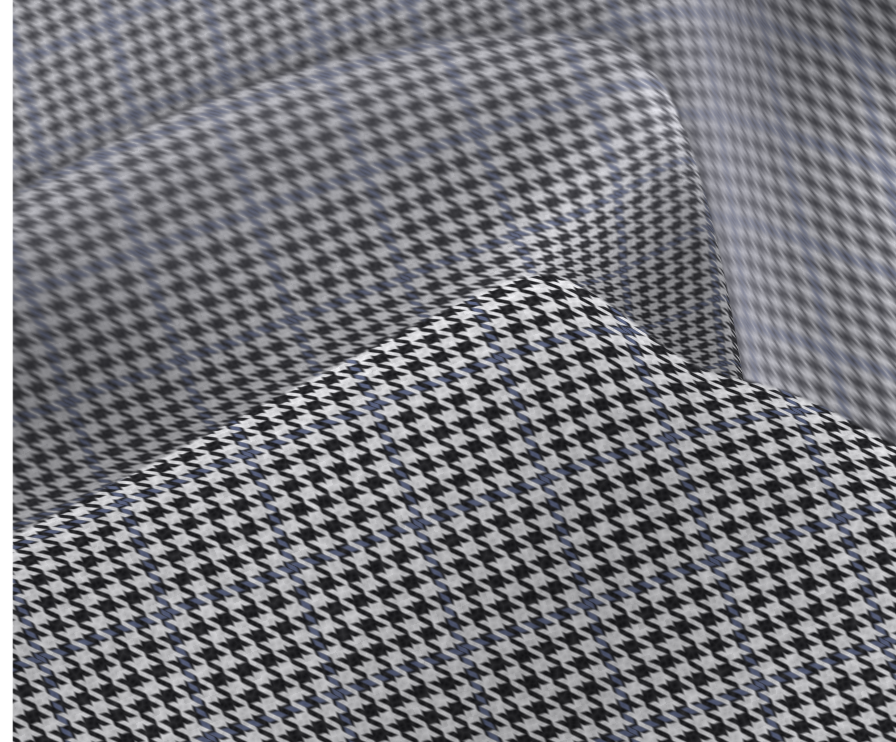
Give the GLSL for this texture, as a WebGL 2 fragment shader.

```glsl
#version 300 es
precision highp float;

uniform vec2 u_resolution;
out vec4 outColor;

#define PITCH 0.036
#define TILT 0.34
#define PANE 5.0
#define MARGIN 0.0173
#define FLECK 0.2
#define DARK vec3(0.125, 0.125, 0.135)
#define LIGHT vec3(0.71, 0.71, 0.72)
#define BLUE vec3(0.46, 0.51, 0.68)
#define HAZE vec3(0.50, 0.50, 0.54)

vec2 hash2(vec2 p) {
    p = vec2(dot(p, vec2(127.1, 311.7)), dot(p, vec2(269.5, 183.3)));
    return fract(sin(p) * 43758.545);
}

// Distance to the nearest scattered point
float cellular(vec2 p) {
    vec2 cell = floor(p), f = p - cell;
    float nearest = 1.0;
    for (int y = -1; y <= 1; y++)
        for (int x = -1; x <= 1; x++) {
            vec2 o = vec2(x, y);
            nearest = min(nearest, length(o + hash2(cell + o) - f));
        }
    return nearest;
}

// Soft square wave of period one
float wave(float x, float soft) {
    return smoothstep(-soft, soft, abs(fract(x) - 0.5) - 0.25);
}

float hump(float x, float center, float width) {
    float t = (x - center) / width;
    return exp(-t * t);
}

mat2 rotation(float a) {
    return mat2(cos(a), -sin(a), sin(a), cos(a));
}

// Thin line along every pane edge
float paneLine(float x, float soft) {
    float d = abs(fract(x / PANE) - 0.5) * PANE;
    return 1.0 - smoothstep(0.08, 0.16 + soft, d);
}

// Houndstooth: light and dark yarn bands crossed in a twill
vec3 cloth(vec2 q, float blur, float haze) {
    q += 0.03 * sin(q.yx * 1.7 + 2.0 * sin(q * 0.6));
    vec2 grain = fwidth(q);
    float soft = max(blur, 0.6 * max(grain.x, grain.y));
    float over = wave(2.0 * (q.x + q.y), 2.0 * soft);
    float tone = mix(wave(q.y, soft), wave(q.x, soft), over);
    float fleck = (cellular(q * 4.0) - 0.45) * FLECK / (1.0 + 12.0 * blur);
    float yarn = hash2(floor(q * 2.0)).x - 0.5;
    vec3 color = mix(DARK, LIGHT, tone) * (1.0 + 0.08 * yarn) + fleck;
    float line = max(paneLine(q.x, soft) * over, paneLine(q.y, soft) * (1.0 - over));
    color = mix(color, BLUE, 0.55 * line);
    return mix(color, HAZE, haze);
}

// Upper outline of the front fold
float frontRidge(float x) {
    float d = x - 0.73;
    return 0.655 - 0.53 * sqrt(d * d + 0.002) - 0.035 * hump(x, 0.93, 0.1);
}

// Upper outline of the middle fold
float middleRidge(float x) {
    float d = x - 0.74, drop = max(x - 0.78, 0.0);
    return 0.955 - 0.42 * d * d - 40.0 * drop * drop * drop;
}

void main() {
    vec2 p = gl_FragCoord.xy / u_resolution.y;
    float pixel = 1.0 / u_resolution.y;
    float front = frontRidge(p.x) - p.y;
    float middle = middleRidge(p.x) - p.y;
    float below = max(front, 0.0), above = max(-front, 0.0);
    float inside = max(middle, 0.0), outside = max(-middle, 0.0);

    // Front fold, squeezed as it turns over its ridge
    vec2 q = p + vec2(0.0, 0.04 * exp(-below / 0.06));
    vec3 frontColor = cloth(rotation(TILT) * q / PITCH, 0.07, 0.0);
    frontColor *= 0.98 + 0.24 * exp(-below / 0.09) + 0.06 * sin(p.x * 7.0 - p.y * 5.0);

    // Middle fold, with a steep flank right of its crest
    vec2 across = vec2(0.75, -0.66);
    float side = dot(p - vec2(0.73, 0.645), across);
    float flank = 0.5 * (side + sqrt(side * side + 0.0006));
    q = p + across * flank * 0.9;
    q.y += 0.03 * exp(-inside / 0.05) - 0.035 * exp(-above / 0.045);
    float depth = smoothstep(0.0, 0.4, above);
    vec3 middleColor = cloth(rotation(TILT) * q / (PITCH * 0.89), 0.12 + 0.1 * depth, 0.16 + 0.22 * depth);
    float crest = hump(side, -0.02, 0.06) * smoothstep(0.5, 0.75, p.x);
    float shadow = hump(p.x, 0.05, 0.3) * hump(p.y, 0.47, 0.16);
    middleColor *= 0.99 + 0.22 * crest - 0.2 * shadow - 0.18 * smoothstep(0.03, 0.16, side);
    middleColor *= 1.0 + 0.16 * hump(middle, 0.03, 0.05);

    // Far cloth, bending over and falling away to the right
    float bend = p.x - 0.93;
    q = vec2(p.x + 0.25 * p.y + 0.05 * tanh((p.x - 0.99) / 0.06),
             p.y + 0.42 * sqrt(bend * bend + 0.01));
    vec3 backColor = cloth(q / (PITCH * 0.76), 0.27, 0.3 + 0.35 * hump(p.x, 0.98, 0.08));
    backColor *= 1.14 - 0.28 * exp(-outside / 0.035);
    backColor *= 1.0 - 0.3 * smoothstep(0.9, 1.2, p.x) * smoothstep(0.75, 1.0, p.y);
    backColor *= 1.0 + 0.08 * sin(p.x * 24.0 + p.y * 5.0) * smoothstep(0.85, 1.0, p.x);

    // Stack the layers and leave the bare left margin
    vec3 color = mix(backColor, middleColor, smoothstep(-0.008, 0.008, middle));
    color = mix(color, frontColor, smoothstep(-0.004, 0.004, front));
    color = mix(vec3(1.0), color, smoothstep(-pixel, pixel, p.x - MARGIN));
    outColor = vec4(clamp(color, 0.0, 1.0), 1.0);
}
```
